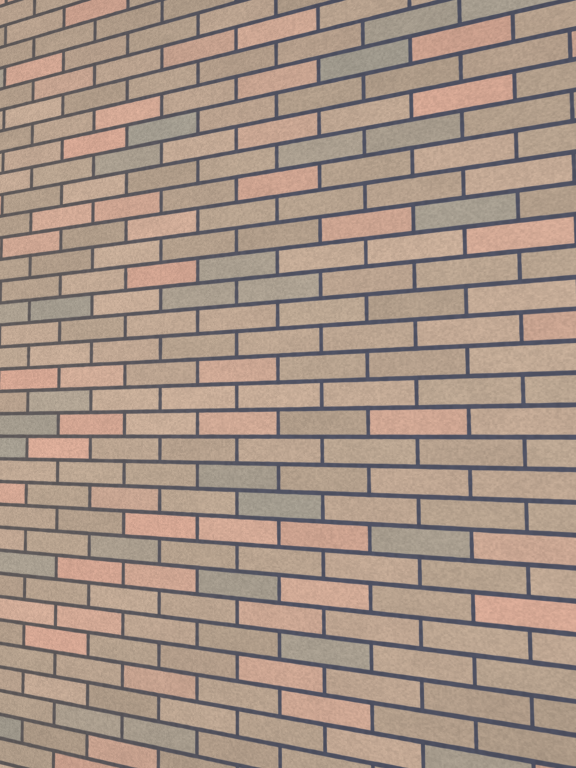
Give the GLSL for this texture, as a Shadertoy shader.

```glsl
// A brick wall in running bond, seen at a slant so that it recedes to the left.
// Canvas points are projected onto the wall plane, split into staggered cells,
// and each cell is a rounded box with its own hashed clay tone and grain.

#define BRICK vec2(0.1267, 0.04384)    // brick pitch at the anchor, canvas widths
#define ANCHOR vec2(0.2778, 0.5799)    // wall point level with the eye
#define TILT vec2(0.392, 0.052)        // perspective growth to the right and down
#define LEAN 0.005                     // sideways drift of the upright joints
#define ROW_SHIFT 0.1                  // offset of the courses from eye level
#define GAP vec2(0.0056, 0.0067)       // mortar width: upright, level
#define CORNER 0.0013                  // rounding of brick corners
#define SOFTNESS 0.0016                // blur of the brick edges
#define SALMON_SHARE 0.20
#define SAGE_SHARE 0.18
#define GRAIN 0.085                    // strength of the surface speckle

const vec3 TAN = vec3(0.700, 0.622, 0.545);
const vec3 PEACH = vec3(0.765, 0.660, 0.580);
const vec3 SALMON = vec3(0.820, 0.640, 0.565);
const vec3 SAGE = vec3(0.630, 0.605, 0.555);
const vec3 MORTAR_WARM = vec3(0.365, 0.345, 0.345);
const vec3 MORTAR_BLUE = vec3(0.305, 0.315, 0.380);

float hash(vec2 p)
{
    vec3 q = fract(p.xyx * vec3(0.1031, 0.1030, 0.0973));
    q += dot(q, q.yzx + 33.33);
    return fract((q.x + q.y) * q.z);
}

float noise(vec2 p)
{
    vec2 i = floor(p), f = fract(p);
    f = f * f * (3.0 - 2.0 * f);
    return mix(mix(hash(i), hash(i + vec2(1, 0)), f.x),
               mix(hash(i + vec2(0, 1)), hash(i + vec2(1, 1)), f.x), f.y);
}

float roundedBox(vec2 p, vec2 halfSize, float radius)
{
    vec2 d = abs(p) - halfSize + radius;
    return length(max(d, 0.0)) + min(max(d.x, d.y), 0.0) - radius;
}

// Clay tone of one brick: mostly tan to peach, some salmon, some sage
vec3 clay(vec2 id)
{
    float kind = hash(id + 17.0), shade = hash(id + 71.0);
    vec3 tone = mix(TAN, PEACH, shade * shade);
    if (kind < SALMON_SHARE) tone = mix(PEACH, SALMON, 0.4 + 0.6 * shade);
    else if (kind > 1.0 - SAGE_SHARE) tone = mix(TAN, SAGE, 0.5 + 0.5 * shade);
    return tone * (0.97 + 0.06 * hash(id + 131.0));
}

void mainImage(out vec4 fragColor, in vec2 fragCoord)
{
    vec2 p = fragCoord / iResolution.x;
    float pixel = 1.0 / iResolution.x;

    // Project onto the wall; y runs downwards from eye level
    vec2 q = vec2(p.x - ANCHOR.x, ANCHOR.y - p.y);
    q.x += LEAN * q.y;
    float scale = 1.0 + dot(q, TILT);
    vec2 wall = q / (scale * BRICK);
    wall.y -= ROW_SHIFT;
    vec2 surface = wall;

    // Running bond: each course moves by half a brick
    wall.x -= 0.5 * floor(wall.y);
    vec2 id = floor(wall);

    // Brick outline, measured in canvas widths, with slightly worn edges
    vec2 size = BRICK * vec2(scale * scale, scale);
    float edge = roundedBox((fract(wall) - 0.5) * size,
                            0.5 * (size - GAP * scale), CORNER * scale);
    edge += 0.0007 * (noise(surface * vec2(16.0, 6.0)) - 0.5);
    float blur = max(SOFTNESS, 0.8 * pixel);
    float brick = 1.0 - smoothstep(-blur, blur, edge);

    // Speckle and broad stains on the clay
    float speckle = noise(surface * vec2(44.0, 15.0)) - 0.5
                  + 0.6 * (noise(surface * vec2(75.0, 27.0) + 9.0) - 0.5);
    float stain = noise(surface * vec2(3.0, 1.5) + 40.0) - 0.5;
    vec3 face = clay(id) * (1.0 + GRAIN * speckle + 0.035 * stain);

    // Mortar turns from faded brown to slate blue towards the near side
    vec3 mortar = mix(MORTAR_WARM, MORTAR_BLUE, smoothstep(0.0, 0.6, p.x));
    mortar *= 1.0 + 0.10 * (noise(surface * vec2(30.0, 10.0) + 5.0) - 0.5);

    // Light falls off gently towards the top and bottom
    float height = fragCoord.y / iResolution.y - 0.5;
    vec3 color = mix(mortar, face, brick) * (1.015 - 0.16 * height * height);
    fragColor = vec4(color, 1.0);
}
```
